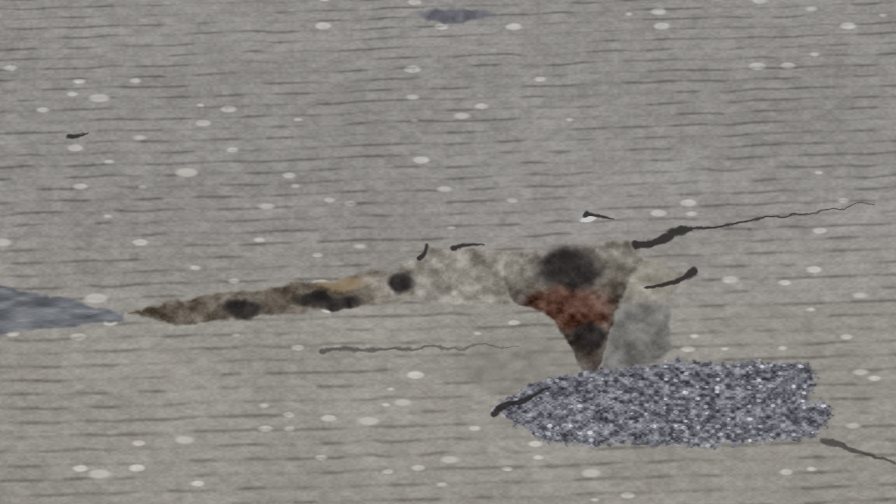
A WebGL 2 fragment shader for this texture:

```glsl
#version 300 es
precision highp float;
// Weathered grooved concrete with a broken fissure, a deep hole and a gravel patch.
// Noise-roughened polygons, ellipses and tapered cracks are layered over
// perspective groove rows and hashed pebbles, in a 16 by 9 space.
uniform vec2 u_resolution;
out vec4 fragColor;

float hash(vec2 p) {
  return fract(sin(dot(p, vec2(127.1, 311.7))) * 43758.5);
}

float noise(vec2 p) {
  vec2 i = floor(p), f = fract(p);
  f = f * f * (3.0 - 2.0 * f);
  return mix(mix(hash(i), hash(i + vec2(1, 0)), f.x),
             mix(hash(i + vec2(0, 1)), hash(i + vec2(1, 1)), f.x), f.y);
}

float fbm(vec2 p) {
  float sum = 0.0, gain = 0.5;
  for (int i = 0; i < 4; i++) {
    sum += gain * noise(p);
    p = p * 2.03 + 7.1;
    gain *= 0.5;
  }
  return sum / 0.9375;
}

// Signed distance to a polygon of 12 x, y corners, negative inside
float polygon(vec2 p, float v[24]) {
  float d = 1e5, side = 1.0;
  vec2 a = vec2(v[22], v[23]);
  for (int i = 0; i < 24; i += 2) {
    vec2 b = vec2(v[i], v[i + 1]), e = b - a, w = p - a;
    vec2 q = w - e * clamp(dot(w, e) / dot(e, e), 0.0, 1.0);
    d = min(d, dot(q, q));
    bvec3 c = bvec3(p.y >= a.y, p.y < b.y, e.x * w.y > e.y * w.x);
    if (all(c) || !any(c)) side = -side;
    a = b;
  }
  return side * sqrt(d);
}

float fill(float d, float soft) { return 1.0 - smoothstep(-soft, soft, d); }

// Soft ellipse: centre in xy, radii in zw
float blob(vec2 p, vec4 e) {
  return 1.0 - smoothstep(0.65, 1.25, length((p - e.xy) / e.zw));
}

// Line from ends.xy to ends.zw, half width wa to wb
float crack(vec2 p, vec4 ends, float wa, float wb) {
  vec2 e = ends.zw - ends.xy, w = p - ends.xy;
  float t = clamp(dot(w, e) / dot(e, e), 0.0, 1.0);
  return fill(length(w - e * t) - mix(wa, wb, t), 0.025);
}

// One flat stone per cell; density is the share of occupied cells
float pebbles(vec2 p, vec2 cell, float density) {
  vec2 id = floor(p / cell), f = fract(p / cell);
  vec2 centre = 0.3 + 0.4 * vec2(hash(id + 3.7), hash(id + 9.2));
  float size = mix(0.1, 0.28, hash(id + 5.3));
  return step(1.0 - density, hash(id)) * fill(length(f - centre) - size, 0.08);
}

vec3 concrete(vec2 p) {
  vec3 c = mix(vec3(0.585, 0.57, 0.545), vec3(0.56, 0.55, 0.54), smoothstep(2.5, 6.0, p.y));
  c += 0.07 * (fbm(p * vec2(0.6, 1.2)) - 0.5) + 0.11 * (fbm(p * vec2(5, 11)) - 0.5);
  c += 0.05 * (noise(p * vec2(18, 28)) - 0.5);
  // Broken groove rows, closer together with distance
  float y = p.y - 0.03 * p.x + 0.05 * (noise(p * vec2(2, 1)) - 0.5);
  float rows = -log(0.27 - 0.011 * y) / 0.011;
  float broken = smoothstep(0.35, 0.75, noise(vec2(p.x * 2.2, floor(rows) * 7.3)));
  c -= fill(abs(fract(rows) - 0.5) - 0.1, 0.14) * (0.025 + 0.1 * broken);
  c += 0.15 * pebbles(p, vec2(0.55, 0.24), 0.1);
  return mix(c, vec3(0.76, 0.75, 0.73), 0.75 * pebbles(p + 0.31, vec2(0.8, 0.32), 0.05));
}

vec3 gravel(vec2 p) {
  float grain = mix(noise(p * vec2(11, 17)), noise(p * vec2(23, 31)), 0.4);
  return vec3(0.42, 0.42, 0.45) + 0.55 * (grain - 0.5) + 0.2 * pebbles(p, vec2(0.19, 0.12), 0.35);
}

void main() {
  vec2 p = gl_FragCoord.xy / u_resolution * vec2(16, 9);
  vec2 q = p + 0.22 * (vec2(fbm(p * 3.0), fbm(p * 3.0 + 19.0)) - 0.5);
  float grit = fbm(p * 9.0) - 0.5, rough = 0.4 * fbm(p * vec2(4, 6)) - 0.2 + 0.2 * grit;
  vec3 shade = vec3(0.16, 0.15, 0.15), col = concrete(p);

  // Broken face of the far slab
  float fissure = polygon(q, float[24](2.3, 3.42, 3.33, 3.62, 4.17, 3.79, 6.04, 4.0, 7.08, 4.25, 7.7, 4.56,
    9.17, 4.48, 11.25, 4.69, 11.4, 4.42, 9.8, 3.55, 7.5, 3.65, 3.3, 3.19));
  vec3 face = mix(vec3(0.38, 0.35, 0.31), vec3(0.55, 0.53, 0.5), smoothstep(6.0, 7.3, p.x)) + rough;
  face = mix(face, vec3(0.6, 0.53, 0.42), 0.7 * blob(q, vec4(6.1, 3.95, 0.5, 0.12)));
  col = mix(col, face, fill(fissure, 0.04));

  // Deep hole with rusty soil
  float hole = polygon(q, float[24](8.96, 4.31, 10.0, 4.48, 11.35, 4.67, 11.46, 4.31, 11.25, 3.9, 11.0, 3.38,
    10.88, 2.85, 10.67, 2.33, 10.38, 2.38, 10.17, 2.79, 9.75, 3.42, 9.17, 3.62));
  vec3 soil = mix(vec3(0.29, 0.26, 0.24), vec3(0.46, 0.44, 0.41), smoothstep(3.4, 4.2, p.y));
  soil = mix(soil, vec3(0.33, 0.23, 0.19), blob(q, vec4(10.2, 3.5, 0.8, 0.45)));
  col = mix(col, soil + rough, fill(hole, 0.04));

  // Shadowed pockets
  float dark = blob(q, vec4(10.15, 4.2, 0.6, 0.38));
  dark = max(dark, blob(q, vec4(4.3, 3.5, 0.38, 0.2)));
  dark = max(dark, blob(q, vec4(5.85, 3.63, 0.6, 0.15)));
  dark = max(dark, blob(q, vec4(7.2, 4.0, 0.25, 0.2)));
  dark = max(dark, blob(q, vec4(10.5, 3.0, 0.3, 0.3)));
  col = mix(col, shade + 0.15 * grit, 0.88 * dark);

  // Crumbling right block and front of the near slab
  float block = polygon(q, float[24](11.35, 4.3, 11.8, 4.35, 12.15, 4.15, 12.1, 3.9, 11.95, 3.7, 11.9, 3.2,
    12.05, 2.7, 11.6, 2.5, 10.75, 2.35, 10.85, 2.85, 11.0, 3.4, 11.2, 3.8));
  vec3 stone = mix(vec3(0.46, 0.455, 0.445), vec3(0.57, 0.55, 0.51), smoothstep(3.4, 3.8, p.y));
  col = mix(col, stone + 0.7 * rough, fill(block, 0.05));
  col = mix(col, vec3(0.51, 0.5, 0.47) + 0.5 * rough, 0.7 * blob(q, vec4(9.3, 2.45, 1.1, 0.5)));

  // Gravel fill, wet wedge and far patch
  float pit = polygon(q, float[24](8.75, 1.71, 9.38, 2.13, 10.4, 2.38, 11.67, 2.5, 12.9, 2.58, 14.4, 2.5,
    14.6, 2.23, 14.4, 1.92, 14.9, 1.71, 14.6, 1.19, 12.5, 1.02, 9.8, 1.08));
  col = mix(col, gravel(p), fill(pit + 0.2 * grit, 0.05));
  float t = p.x / 2.2, wedge = abs(q.y - mix(3.46, 3.33, t)) - mix(0.43, 0.08, t);
  vec3 wet = vec3(0.41, 0.42, 0.44) + 0.35 * (fbm(p * vec2(2.5, 9)) - 0.5);
  col = mix(col, wet, fill(max(wedge, p.x - 2.2), 0.04));
  col = mix(col, vec3(0.4, 0.4, 0.43) + 0.15 * grit, blob(q, vec4(8.15, 8.71, 0.68, 0.13)));

  // Cracks and chips
  float line = crack(q, vec4(11.3, 4.62, 12.4, 4.93), 0.07, 0.05);
  line = max(line, crack(q, vec4(12.4, 4.93, 15.6, 5.35), 0.025, 0.0));
  line = max(line, crack(q, vec4(11.5, 3.85, 12.4, 4.13), 0.03, 0.06));
  line = max(line, crack(q, vec4(5.7, 2.72, 9.3, 2.85), 0.035, 0.0) * 0.6);
  line = max(line, crack(q, vec4(14.7, 1.15, 16, 0.75), 0.06, 0.02) * 0.7);
  line = max(line, crack(q, vec4(8.8, 1.62, 9.8, 2.05), 0.07, 0.02));
  line = max(line, crack(q, vec4(10.45, 5.18, 10.95, 5.04), 0.06, 0.01));
  line = max(line, crack(q, vec4(7.5, 4.4, 7.65, 4.58), 0.05, 0.02));
  line = max(line, crack(q, vec4(8.1, 4.58, 8.7, 4.63), 0.04, 0.01));
  line = max(line, crack(q, vec4(1.2, 6.53, 1.55, 6.6), 0.04, 0.01));
  col = mix(col, shade, 0.85 * line);
  col = mix(col, vec3(0.78), blob(q, vec4(10.5, 5.07, 0.16, 0.06)));
  fragColor = vec4(clamp(col, 0.0, 1.0), 1.0);
}
```
